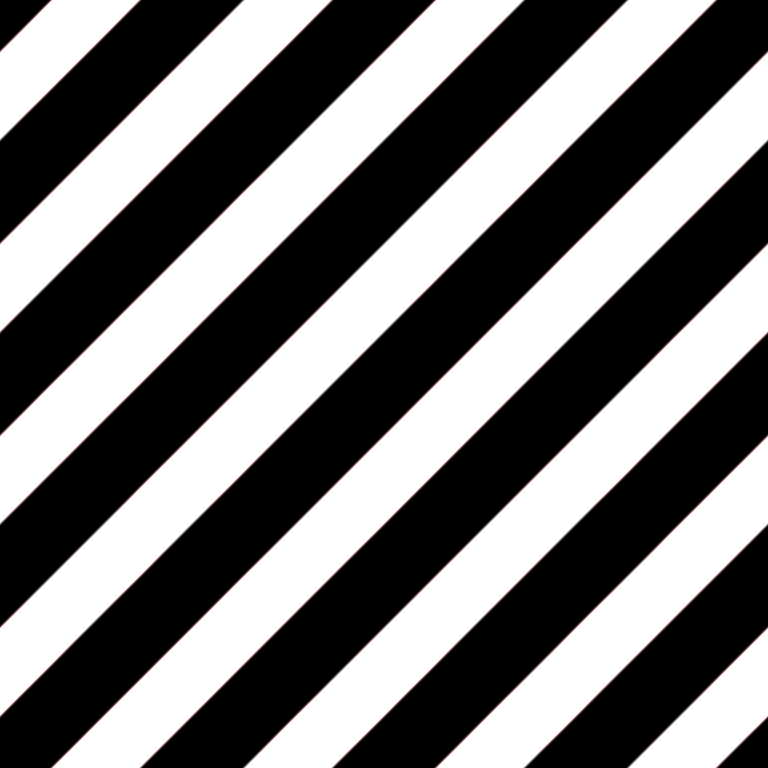
Write a Shadertoy shader that draws this pattern.

```glsl
// Bold black and white diagonal stripes with a faint warm fringe along their edges.

const float REPEATS = 4.0;          // stripes across and down
const float BLACK_SHARE = 0.535;    // black part of each period
const float EDGE_SOFTNESS = 0.0017; // half width of an edge, in canvas units
const float EDGE_WOBBLE = 0.0006;   // unevenness of an edge, in canvas units
const float NOISE_CELLS = 16.0;     // whole number, so the noise wraps
const vec3 INK = vec3(0.0);
const vec3 PAPER = vec3(1.0);
const vec3 WARM_FALLOFF = vec3(1.0, 1.45, 1.5);

// Random value from 0 to 1 per lattice point, without sine
float hash(vec2 p) {
    vec3 q = fract(vec3(p.xyx) * 0.1031);
    q += dot(q, q.yzx + 33.33);
    return fract((q.x + q.y) * q.z);
}

// Value noise that repeats every canvas
float wrappedNoise(vec2 uv, float cells) {
    vec2 p = uv * cells;
    vec2 cell = floor(p);
    vec2 f = fract(p);
    vec2 blend = f * f * (3.0 - 2.0 * f);
    vec2 a = mod(cell, cells);
    vec2 b = mod(cell + 1.0, cells);
    float lower = mix(hash(a), hash(vec2(b.x, a.y)), blend.x);
    float upper = mix(hash(vec2(a.x, b.y)), hash(b), blend.x);
    return mix(lower, upper, blend.y);
}

// Signed distance to the nearest stripe edge, negative inside the black
float stripeDistance(vec2 uv, float repeats, float share) {
    float phase = (uv.x - uv.y) * repeats;
    float fromCentre = abs(fract(phase + 0.5) - 0.5);
    return (fromCentre - 0.5 * share) / (repeats * sqrt(2.0));
}

// Ink to paper, passing through brown where warmth is high
vec3 edgeRamp(float coverage, float warmth) {
    vec3 falloff = mix(vec3(1.0), WARM_FALLOFF, warmth);
    return mix(INK, PAPER, pow(vec3(coverage), falloff));
}

void mainImage(out vec4 fragColor, in vec2 fragCoord) {
    vec2 uv = fragCoord / iResolution.xy;
    float pixel = 1.0 / min(iResolution.x, iResolution.y);

    // Slight variation along the edges
    float variation = wrappedNoise(uv, NOISE_CELLS);
    float d = stripeDistance(uv, REPEATS, BLACK_SHARE);
    d += EDGE_WOBBLE * (variation - 0.5);

    // Smooth edge with a warm fringe
    float softness = max(EDGE_SOFTNESS, 0.7 * pixel);
    float coverage = clamp(0.5 + 0.5 * d / softness, 0.0, 1.0);
    float warmth = smoothstep(0.1, 0.6, variation);
    fragColor = vec4(edgeRamp(coverage, warmth), 1.0);
}
```
